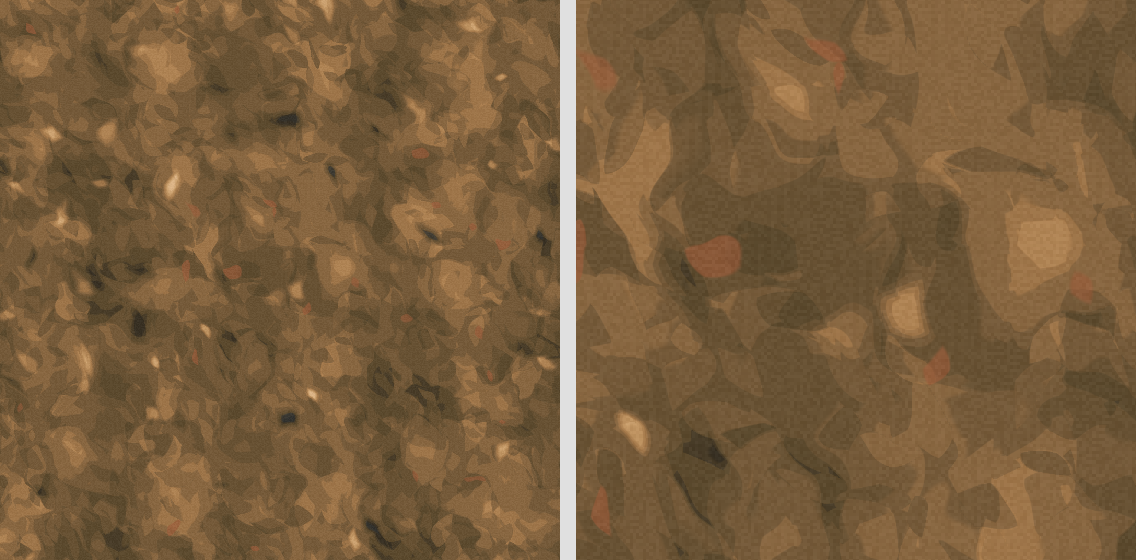
Left: the whole. Right: its middle third, enlarged.
Give the GLSL for this texture, as a WebGL 2 fragment shader.

```glsl
#version 300 es
precision highp float;
// Weathered brown ground of overlapping flakes, pale stones, dark pits and rusty chips.

uniform vec2 u_resolution;
out vec4 fragColor;

float hash(vec2 p) {
    return fract(sin(dot(p, vec2(127.1, 311.7))) * 43758.5453);
}

float noise(vec2 p) {
    vec2 i = floor(p), f = fract(p);
    f = f * f * (3.0 - 2.0 * f);
    return mix(mix(hash(i), hash(i + vec2(1, 0)), f.x),
               mix(hash(i + vec2(0, 1)), hash(i + vec2(1, 1)), f.x), f.y);
}

float fbm(vec2 p) {
    return 0.55 * noise(p) + 0.3 * noise(p * 2.1 + 17.0) + 0.15 * noise(p * 4.3 + 31.0);
}

// Distance to a tilted, slightly angular grain: 0 at its centre, 1 on its rim
float grainDistance(vec2 p, vec2 cell, float seed, vec2 size) {
    vec2 key = cell + seed;
    vec2 q = p - cell - vec2(hash(key + 3.1), hash(key + 7.7));
    float angle = -1.0 + 2.4 * (hash(key + 11.3) - 0.5);
    float c = cos(angle), s = sin(angle);
    q = abs(vec2(c * q.x + s * q.y, c * q.y - s * q.x));
    q /= size * (0.65 + 0.6 * hash(key + 19.9));
    return mix(length(q), q.x + q.y, 0.4);
}

// Flat flakes painted over each other, each with its own tone
float paintFlakes(float tone, float ground, vec2 p, float cells, float seed) {
    p *= cells;
    for (int y = -1; y <= 1; y++) {
        for (int x = -1; x <= 1; x++) {
            vec2 cell = floor(p) + vec2(x, y);
            float d = grainDistance(p, cell, seed, vec2(0.75, 0.38));
            float flake = ground + 0.6 * (hash(cell + seed + 23.7) - 0.5);
            tone = mix(tone, flake, 0.8 * (1.0 - smoothstep(0.92, 1.02, d)));
        }
    }
    return tone;
}

// Sparse domed grains of varied strength
float scatter(vec2 p, float cells, float seed, float presence, vec2 size, float core) {
    p *= cells;
    float height = 0.0;
    for (int y = -1; y <= 1; y++) {
        for (int x = -1; x <= 1; x++) {
            vec2 cell = floor(p) + vec2(x, y);
            float d = grainDistance(p, cell, seed, size);
            float strength = mix(0.35, 1.0, pow(hash(cell + seed + 41.3), 1.5));
            float present = step(hash(cell + seed + 53.9), presence);
            height = max(height, present * strength * (1.0 - smoothstep(core, 1.0, d)));
        }
    }
    return height;
}

// Tone to earth colour, from shadow to glint
vec3 earth(float t) {
    vec3 c = mix(vec3(0.22, 0.19, 0.14), vec3(0.36, 0.29, 0.18), smoothstep(0.0, 0.25, t));
    c = mix(c, vec3(0.47, 0.36, 0.23), clamp((t - 0.25) * 4.0, 0.0, 1.0));
    c = mix(c, vec3(0.65, 0.48, 0.30), clamp((t - 0.5) * 4.0, 0.0, 1.0));
    c = mix(c, vec3(0.77, 0.60, 0.40), clamp((t - 0.75) * 4.0, 0.0, 1.0));
    return mix(c, vec3(0.90, 0.75, 0.58), clamp((t - 1.0) * 4.0, 0.0, 1.0));
}

void main() {
    vec2 uv = gl_FragCoord.xy / u_resolution;

    // Bend outlines so that grains look worn
    vec2 p = uv + 0.03 * (vec2(noise(uv * 15.0), noise(uv * 15.0 + 40.0)) - 0.5);
    p += 0.014 * (vec2(noise(uv * 42.0 + 9.0), noise(uv * 42.0 + 70.0)) - 0.5);

    // Upright light and dark bands under mottled soil
    float band = cos(6.2832 * (p.x - 0.04) / 0.27 + 1.6 * (noise(uv * 3.0) - 0.5));
    float ground = 0.455 + 0.075 * band + 0.34 * (fbm(p * vec2(13.0, 10.0)) - 0.5);

    // Stones raise the ground, then flakes from coarse to fine break them up
    float stone = scatter(p, 9.0, 150.0, 0.38, vec2(0.64, 0.36), 0.55);
    ground = mix(ground, 0.56 + 0.06 * band + 0.1 * stone, 0.75 * smoothstep(0.02, 0.1, stone));
    float tone = ground;
    float calm = 1.0 - 0.5 * smoothstep(0.02, 0.1, stone);
    tone = mix(tone, paintFlakes(tone, ground, p, 11.0, 5.0), calm);
    tone = mix(tone, paintFlakes(tone, ground, p + 0.37, 19.0, 60.0), 0.75 * calm);
    tone = mix(tone, paintFlakes(tone, ground, p + 0.71, 32.0, 110.0), 0.5 * calm);

    // Glints and pits
    tone += 0.2 * scatter(p, 9.0, 150.0, 0.38, vec2(0.34, 0.17), 0.4);
    tone += 0.55 * scatter(p, 15.0, 210.0, 0.17, vec2(0.42, 0.22), 0.3);
    float pit = scatter(p, 11.0, 270.0, 0.3, vec2(0.46, 0.21), 0.2);
    tone -= 0.4 * pit;

    // Flatten the tone into crisp steps, with edges of even width
    float steps = tone * 8.5;
    float blur = clamp(0.75 * fwidth(steps), 0.06, 0.5);
    float level = floor(steps) + smoothstep(0.5 - blur, 0.5 + blur, fract(steps));
    vec3 color = earth(level / 8.5);

    // Bluish depths, rusty chips and fine grit
    color = mix(color, vec3(0.18, 0.20, 0.21), 0.6 * smoothstep(0.75, 0.9, pit));
    float chip = scatter(p, 14.0, 330.0, 0.12, vec2(0.24, 0.14), 0.5);
    color = mix(color, vec3(0.61, 0.36, 0.23), 0.65 * smoothstep(0.1, 0.45, chip));
    color += 0.045 * (hash(floor(uv * 512.0)) - 0.5);

    fragColor = vec4(color, 1.0);
}
```
